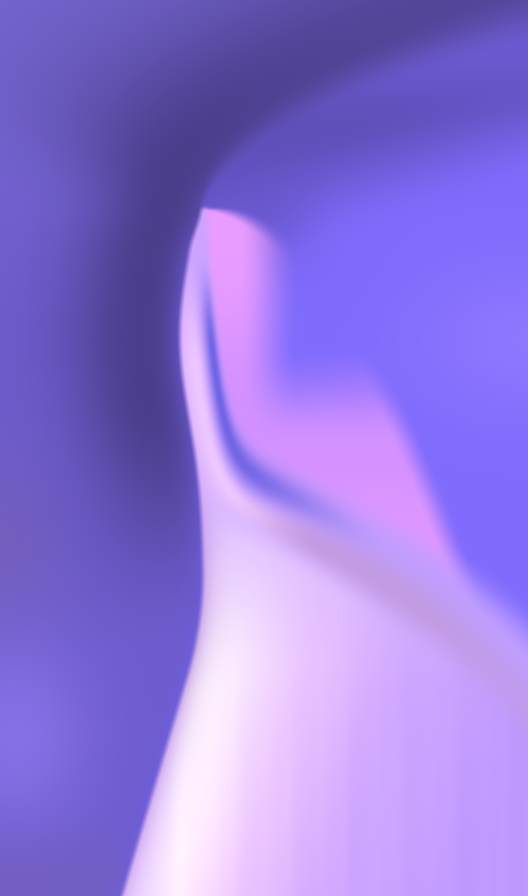
Reproduce this background procedurally as a Shadertoy shader.

```glsl
float bell(float x, float width) {
    x /= width;
    return exp(-x * x);
}

float smoothMin(float a, float b, float k) {
    float h = max(k - abs(a - b), 0.0) / k;
    return min(a, b) - 0.25 * k * h * h;
}

// Signed distance to the silhouette, positive on the right
float silhouette(vec2 uv, float aspect) {
    float rise = max(uv.y - 0.768, 0.0);
    float waist = 0.385 - 0.044 * bell(uv.y - 0.625, 0.13)
                + 0.01 * smoothstep(0.72, 0.768, uv.y);
    float edge = smoothMin(0.231 + 0.505 * uv.y, waist, 0.03) + 13.8 * rise * rise;
    float slope = 27.6 * rise + 0.5 * smoothstep(0.33, 0.25, uv.y);
    return (uv.x - edge) * aspect / length(vec2(1.0, slope * aspect));
}

// Signed distance to the sweeping fold, positive above
float foldLine(vec2 uv, float aspect) {
    float t = uv.x - 0.36;
    float climb = 0.2 * exp(-t / 0.028);
    float height = 0.46 - 0.28 * t - 0.42 * t * t * t * t + climb;
    float slope = -0.28 - 1.68 * t * t * t - climb / 0.028;
    return (uv.y - height) / length(vec2(1.0, slope / aspect));
}

vec3 backdrop(vec2 uv, float side) {
    vec3 color = mix(vec3(0.43, 0.36, 0.80), vec3(0.46, 0.40, 0.82), smoothstep(0.6, 1.0, uv.y));
    color = mix(color, vec3(0.46, 0.37, 0.72), 0.7 * bell(length((uv - vec2(0.0, 0.39)) / vec2(0.12, 0.1)), 1.0));
    color = mix(color, vec3(0.53, 0.44, 0.90), bell(length((uv - vec2(0.03, 0.18)) / vec2(0.14, 0.11)), 1.0));
    color = mix(color, vec3(0.46, 0.37, 0.74), smoothstep(0.1, 0.0, uv.y) * 0.7);

    // Shadow that follows the silhouette
    float shadow = bell(side + 0.04, 0.085) * smoothstep(0.27, 0.56, uv.y);
    color = mix(color, vec3(0.29, 0.24, 0.54), shadow * (1.0 - 0.2 * smoothstep(0.8, 1.0, uv.y)));
    float rim = exp(-abs(side) / 0.012) * smoothstep(0.82, 0.7, uv.y);
    return mix(color, vec3(0.43, 0.37, 0.88), 0.6 * rim);
}

vec3 hood(vec2 uv) {
    float lit = smoothstep(0.07, -0.07, uv.y - 0.68 - 0.18 * uv.x);
    vec3 color = mix(vec3(0.37, 0.31, 0.72), vec3(0.50, 0.42, 0.99), lit);
    color = mix(color, vec3(0.42, 0.35, 0.82), smoothstep(0.85, 0.95, uv.y));
    color = mix(color, vec3(0.40, 0.33, 0.78), 0.6 * bell(length((uv - vec2(0.5, 0.76)) / vec2(0.1, 0.06)), 1.0));
    return mix(color, vec3(0.58, 0.49, 1.0), 0.7 * bell(length((uv - vec2(1.0, 0.62)) / vec2(0.2, 0.08)), 1.0));
}

vec3 pinkSheet(vec2 uv) {
    vec3 color = mix(vec3(0.91, 0.61, 1.0), vec3(0.83, 0.57, 1.0), smoothstep(0.72, 0.55, uv.y));
    color = mix(color, vec3(0.87, 0.59, 1.0), smoothstep(0.5, 0.4, uv.y));

    // Blue opening with a soft rounded corner
    float opening = smoothstep(0.45, 0.57, uv.x) * smoothstep(0.5, 0.58 + 0.06 * uv.x, uv.y);
    float cap = 0.768 - 1.7 * (uv.x - 0.38) * (uv.x - 0.38);
    float blur = 0.004 + 0.1 * max(uv.x - 0.4, 0.0);
    float above = smoothstep(-blur, blur, uv.y - cap);
    return mix(color, hood(uv), 1.0 - (1.0 - opening) * (1.0 - above));
}

vec3 paleCloth(vec2 uv, float side, float aspect) {
    float across = side / aspect;
    vec3 color = mix(vec3(1.0, 0.95, 1.0), vec3(0.92, 0.77, 1.0), smoothstep(0.04, 0.23, across));
    color = mix(color, vec3(0.81, 0.65, 1.0), smoothstep(0.18, 0.42, across));
    color = mix(color, vec3(0.75, 0.60, 1.0), smoothstep(0.38, 0.66, across));
    color = mix(color, vec3(0.86, 0.73, 1.0), 0.8 * smoothstep(0.22, 0.44, uv.y));
    color += 0.04 * smoothstep(0.25, 0.0, uv.y) * bell(across - 0.1, 0.1);

    // Faint hanging threads
    float threads = 0.0;
    for (float i = 1.0; i < 4.0; i++) threads += sin(uv.x * 61.0 * i + i * i) / i;
    color += 0.006 * threads * smoothstep(0.35, 0.1, uv.y);

    // Tinted hem, rosier toward the bottom
    vec3 hem = mix(vec3(0.76, 0.62, 0.88), vec3(0.84, 0.60, 1.0), smoothstep(0.3, 0.6, uv.y));
    return mix(color, hem, 0.9 * exp(-max(side, 0.0) / 0.012));
}

void mainImage(out vec4 fragColor, in vec2 fragCoord) {
    vec2 uv = fragCoord / iResolution.xy;
    float aspect = iResolution.x / iResolution.y;
    float side = silhouette(uv, aspect);
    float fold = foldLine(uv, aspect);
    float right = smoothstep(0.42, 0.75, uv.x);

    // Cloth, lavender valley and pink sheet meet along the fold
    vec3 valley = mix(vec3(0.80, 0.64, 1.0), vec3(0.75, 0.62, 1.0), right);
    vec3 color = mix(paleCloth(uv, side, aspect), valley, smoothstep(-0.04, 0.02, fold));
    color = mix(color, pinkSheet(uv), smoothstep(0.03, 0.078, fold));
    float groove = bell(fold - 0.036, 0.018) * smoothstep(0.72, 0.61, uv.y) * (1.0 - right);
    color = mix(color, vec3(0.44, 0.39, 0.90), groove);

    // Ridge turns from a highlight to dusty rose
    vec3 ridge = mix(vec3(0.95, 0.80, 1.0), vec3(0.76, 0.60, 0.87), smoothstep(0.42, 0.6, uv.x));
    float ridgeFade = smoothstep(0.72, 0.58, uv.y) * (1.0 - 0.4 * smoothstep(0.75, 1.0, uv.x));
    color = mix(color, ridge, 0.85 * ridgeFade * bell(fold, 0.012 + 0.012 * right));

    // The hood covers everything above the tip
    color = mix(color, hood(uv), smoothstep(0.764, 0.772, uv.y));
    float blur = 0.004 + 0.15 * max(uv.y - 0.768, 0.0);
    color = mix(backdrop(uv, side), color, smoothstep(-blur, blur, side));
    fragColor = vec4(clamp(color, 0.0, 1.0), 1.0);
}
```
